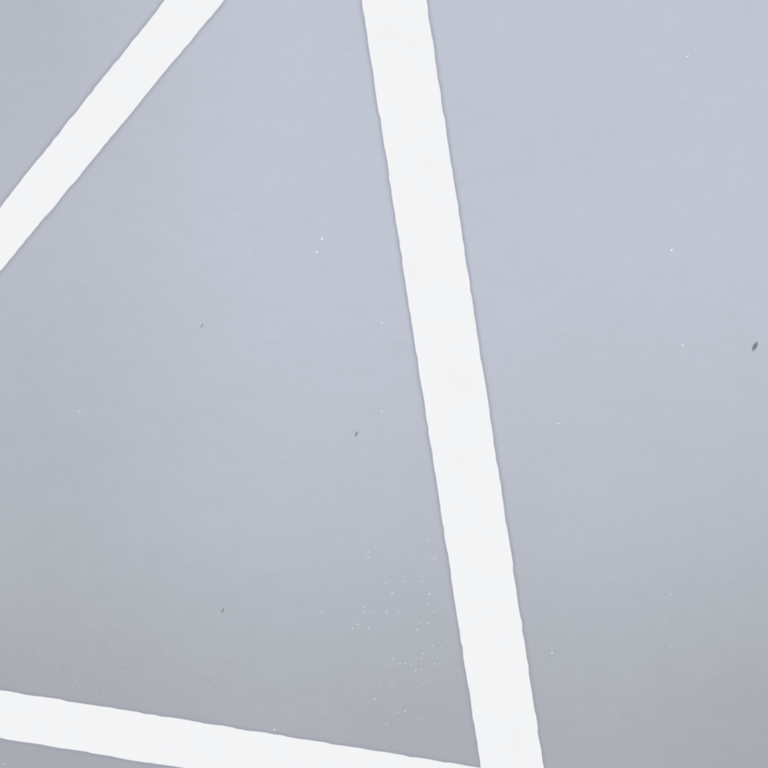
Write a Shadertoy shader that draws this texture.

```glsl
const vec3 COOL_GREY = vec3(0.752, 0.774, 0.822);
const vec3 DIM_GREY = vec3(0.668, 0.682, 0.704);
const vec3 STRIPE_WHITE = vec3(0.955, 0.958, 0.962);
const vec3 FRINGE_TINT = vec3(0.60, 0.60, 0.67);
const vec3 MARK_COLOUR = vec3(0.42, 0.44, 0.48);
const float EDGE_SOFTNESS = 0.0014;
const float EDGE_ROUGHNESS = 0.0016;
const float FRINGE_WIDTH = 0.0035;
const float FLECK_CELLS = 130.0;

float hash(vec2 p) {
    vec3 q = fract(vec3(p.xyx) * 0.1031);
    q += dot(q, q.yzx + 33.33);
    return fract((q.x + q.y) * q.z);
}

float noise(vec2 p) {
    vec2 i = floor(p), f = fract(p);
    f = f * f * (3.0 - 2.0 * f);
    return mix(mix(hash(i), hash(i + vec2(1, 0)), f.x),
               mix(hash(i + vec2(0, 1)), hash(i + vec2(1, 1)), f.x), f.y);
}

float fbm(vec2 p) {
    float sum = 0.0, gain = 0.5;
    for (int i = 0; i < 4; i++) {
        sum += gain * noise(p);
        p = p * 2.03 + 17.1;
        gain *= 0.5;
    }
    return sum;
}

// Signed distance to the line a-b, positive on its left
float leftOf(vec2 p, vec2 a, vec2 b) {
    vec2 d = normalize(b - a);
    return d.x * (p.y - a.y) - d.y * (p.x - a.x);
}

// Distance to the strip between two directed edges, negative inside
float strip(vec2 p, vec2 a0, vec2 a1, vec2 b0, vec2 b1) {
    return max(leftOf(p, a0, a1), -leftOf(p, b0, b1));
}

float stripes(vec2 p) {
    float tall = strip(p, vec2(0.626, 0.0), vec2(0.471, 1.0),
                          vec2(0.708, 0.0), vec2(0.555, 1.0));
    float corner = strip(p, vec2(0.0, 0.7305), vec2(0.215, 1.0),
                            vec2(0.0, 0.646), vec2(0.292, 1.0));
    float base = strip(p, vec2(0.0, 0.1016), vec2(0.626, 0.0),
                          vec2(0.0, 0.039), vec2(0.235, 0.0));
    base = max(base, p.x - 0.66);
    return min(tall, min(corner, base));
}

// Soft light across the wall, falling off to the left and the bottom
vec3 wall(vec2 p) {
    float light = 0.34 + 0.66 * smoothstep(-0.05, 0.72, p.y);
    light -= 0.50 * smoothstep(0.36, 0.0, p.x) * (0.45 + 0.55 * p.y);
    light -= 0.30 * smoothstep(0.35, 0.0, p.y);
    light -= 0.16 * smoothstep(0.78, 1.05, p.x) * smoothstep(0.9, 0.2, p.y);
    light += 0.16 * (fbm(p * vec2(5.0, 4.0) + 3.0) - 0.47);
    light += 0.07 * (noise(p * vec2(45.0, 80.0)) - 0.5);
    vec3 col = mix(DIM_GREY, COOL_GREY, clamp(light, -0.1, 1.1));
    return col + 0.008 * (noise(p * 230.0) - 0.5);
}

// Pale flecks clustered around a centre
float flecks(vec2 p, vec2 centre, vec2 spread) {
    vec2 cell = floor(p * FLECK_CELLS);
    vec2 seat = 0.3 + 0.4 * vec2(hash(cell + 5.0), hash(cell + 11.0));
    vec2 d = (fract(p * FLECK_CELLS) - seat) * mat2(0.8, 0.6, -0.6, 0.8);
    float size = mix(0.15, 0.35, hash(cell + 23.0));
    vec2 q = (p - centre) / spread;
    float chance = 0.32 * exp(-dot(q, q));
    return step(hash(cell), chance) * smoothstep(size, 0.0, length(d * vec2(0.8, 1.5)));
}

// Slanted dark mark
float mark(vec2 p, vec2 centre, float radius) {
    vec2 d = p - centre;
    d.x -= 0.4 * d.y;
    return smoothstep(radius, radius * 0.25, length(d * vec2(1.5, 0.8)));
}

void mainImage(out vec4 fragColor, in vec2 fragCoord) {
    vec2 p = fragCoord / iResolution.xy;
    float soft = max(EDGE_SOFTNESS, 0.7 / iResolution.y);

    // Wall with worn flecks and small marks
    vec3 col = wall(p);
    float worn = flecks(p, vec2(0.525, 0.16), vec2(0.045, 0.09))
               + 0.6 * flecks(p, vec2(0.87, 0.20), vec2(0.035, 0.025))
               + 0.4 * flecks(p, vec2(0.12, 0.12), vec2(0.10, 0.03));
    col += 0.10 * worn;
    col = mix(col, MARK_COLOUR, 0.85 * mark(p, vec2(0.983, 0.549), 0.0065));
    col = mix(col, MARK_COLOUR, 0.55 * mark(p, vec2(0.464, 0.435), 0.0040));
    col = mix(col, MARK_COLOUR, 0.50 * mark(p, vec2(0.290, 0.205), 0.0035));
    col = mix(col, MARK_COLOUR, 0.35 * mark(p, vec2(0.263, 0.576), 0.0035));

    // White stripes with a slightly rough edge and a thin dark fringe
    float d = stripes(p) + EDGE_ROUGHNESS * (noise(p * 90.0) - 0.5);
    float fringe = exp(-pow(max(d, 0.0) / FRINGE_WIDTH, 2.0));
    col = mix(col, FRINGE_TINT, 0.55 * fringe);
    vec3 paint = STRIPE_WHITE + 0.012 * (fbm(p * 22.0) - 0.5);
    col = mix(col, paint, smoothstep(soft, -soft, d));

    fragColor = vec4(col, 1.0);
}
```
